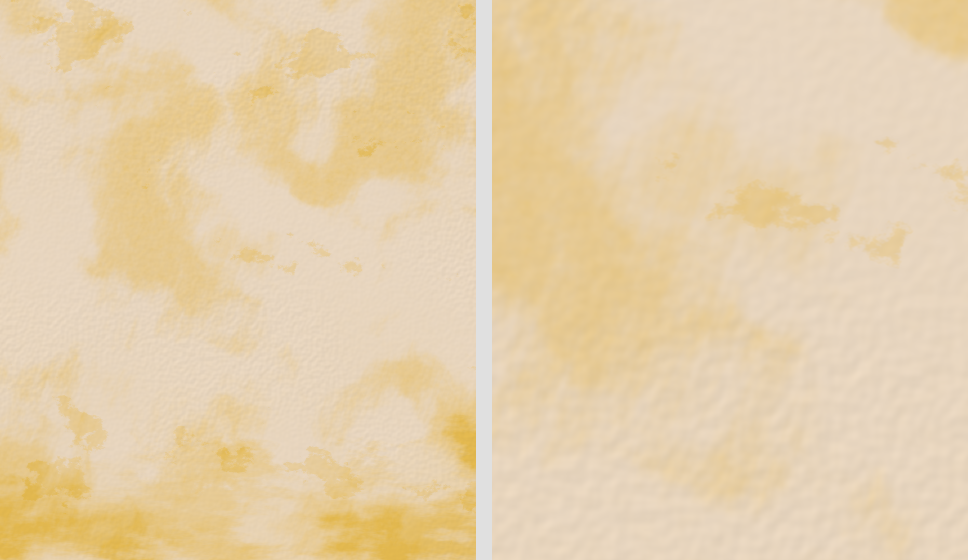
Left, the full canvas; right, a detail of the centre.
Give the GLSL for this texture, as a Shadertoy shader.

```glsl
// Weathered plaster wall: cream limewash over flaking yellow ochre paint.

const vec3 CREAM = vec3(0.906, 0.837, 0.755);
const vec3 SAND  = vec3(0.902, 0.785, 0.555);
const vec3 OCHRE = vec3(0.885, 0.720, 0.310);

const float WASH_SCALE    = 4.2;   // broad faded patches
const float WASH_AMOUNT   = 0.46;
const float FLAKE_SCALE   = 8.0;   // crisp remnants of paint
const float FLAKE_AMOUNT  = 0.30;
const float FLAKE_EDGE    = 0.05;
const float STAIN_HEIGHT  = 0.175; // deep colour along the foot
const float STAIN_AMOUNT  = 0.62;
const float RELIEF_SCALE  = 125.0; // fine plaster grain
const float RELIEF_AMOUNT = 0.022;

vec2 hashGradient(vec2 cell) {
    vec3 h = fract(cell.xyx * vec3(0.1031, 0.1030, 0.0973));
    h += dot(h, h.yzx + 33.33);
    float angle = 6.28318 * fract((h.x + h.y) * h.z);
    return vec2(cos(angle), sin(angle));
}

float gradientNoise(vec2 p) {
    vec2 i = floor(p), f = p - i;
    vec2 w = f * f * f * (f * (f * 6.0 - 15.0) + 10.0);
    float a = dot(hashGradient(i), f);
    float b = dot(hashGradient(i + vec2(1, 0)), f - vec2(1, 0));
    float c = dot(hashGradient(i + vec2(0, 1)), f - vec2(0, 1));
    float d = dot(hashGradient(i + vec2(1, 1)), f - vec2(1, 1));
    return mix(mix(a, b, w.x), mix(c, d, w.x), w.y);
}

float fbm(vec2 p, int octaves, float gain) {
    float sum = 0.0, amplitude = 0.6;
    for (int i = 0; i < octaves; i++) {
        sum += amplitude * gradientNoise(p);
        p = mat2(1.6, 1.2, -1.2, 1.6) * p + 17.3;
        amplitude *= gain;
    }
    return sum;
}

float band(float y, float centre, float width) {
    float d = (y - centre) / width;
    return exp(-d * d);
}

// Soft patches, rubbed thin by slanted brush strokes
float washes(vec2 p) {
    vec2 warp = vec2(fbm(p * 5.0 + 3.1, 3, 0.5), fbm(p * 5.0 + 41.7, 3, 0.5));
    float patches = fbm((p + 0.12 * warp) * WASH_SCALE + 8.4, 6, 0.5);
    patches += 0.08 * band(p.y, 0.82, 0.14) + 0.04 * band(p.y, 0.58, 0.10)
             - 0.12 * band(p.y, 0.43, 0.07);
    vec2 along = mat2(0.94, 0.34, -0.34, 0.94) * p;
    float strokes = fbm(along * vec2(75.0, 9.0), 3, 0.5);
    return smoothstep(-0.06, 0.30, patches + 0.10 * strokes);
}

// Ragged crisp islands, mostly near the top and just above the foot
float flakes(vec2 p) {
    float shape = fbm(p * FLAKE_SCALE * vec2(0.85, 1.15) + 52.6, 7, 0.62);
    float region = gradientNoise(p * 3.0 + 21.5);
    float threshold = 0.40 - 0.26 * band(p.y, 0.92, 0.10)
                    - 0.26 * band(p.y, 0.17, 0.06) - 0.22 * region;
    return smoothstep(-FLAKE_EDGE, FLAKE_EDGE, shape - threshold);
}

// Saturated foot of the wall, dragged sideways and climbing at the right
float footStain(vec2 p, float u) {
    float top = STAIN_HEIGHT + 0.17 * smoothstep(0.82, 1.0, u);
    float ragged = fbm(p * vec2(6.0, 11.0) + 73.2, 7, 0.6);
    float depth = top - p.y + 0.14 * ragged;
    float drag = fbm(p * vec2(9.0, 38.0) + 5.8, 5, 0.6);
    float blotch = fbm(p * vec2(4.5, 9.0) + 30.9, 5, 0.55);
    float cover = smoothstep(-0.25, 0.28, blotch + 0.45 * drag);
    float body = smoothstep(-0.01, 0.035, depth);
    float deepen = 0.60 + 0.65 * smoothstep(0.04, 0.20, depth);
    return body * deepen * mix(0.22, 1.0, cover);
}

float plasterHeight(vec2 p) {
    return gradientNoise(p * RELIEF_SCALE)
         + 0.7 * gradientNoise(p * RELIEF_SCALE * 0.43 + 9.7);
}

vec3 paintRamp(float t) {
    vec3 colour = mix(CREAM, SAND, smoothstep(0.0, 1.0, min(t * 2.0, 1.0)) * 0.5 + min(t, 0.5));
    return mix(colour, OCHRE, clamp(t * 2.0 - 1.0, 0.0, 1.0));
}

void mainImage(out vec4 fragColor, in vec2 fragCoord) {
    vec2 p = fragCoord / iResolution.y;
    float u = fragCoord.x / iResolution.x;

    // Layered paint thickness
    float grain = fbm(p * 60.0, 3, 0.6);
    float paint = 0.05 + 0.10 * fbm(p * 2.5 + 12.0, 3, 0.5) + 0.05 * grain;
    paint += WASH_AMOUNT * washes(p) * (1.0 + 0.35 * grain);
    paint += FLAKE_AMOUNT * flakes(p);
    paint += STAIN_AMOUNT * footStain(p, u);
    vec3 colour = paintRamp(clamp(paint, 0.0, 1.0));

    // Raking light over the rough surface
    vec2 lightStep = vec2(-0.0012, 0.0016);
    float relief = plasterHeight(p + lightStep) - plasterHeight(p);
    float roughness = 0.6 + 0.8 * smoothstep(-0.2, 0.3, gradientNoise(p * 4.0 + 60.0));
    colour *= 1.0 - RELIEF_AMOUNT * roughness * relief * 2.0;
    colour *= 1.0 + 0.012 * fbm(p * 3.0 + 90.0, 3, 0.5);

    fragColor = vec4(clamp(colour, 0.0, 1.0), 1.0);
}
```
